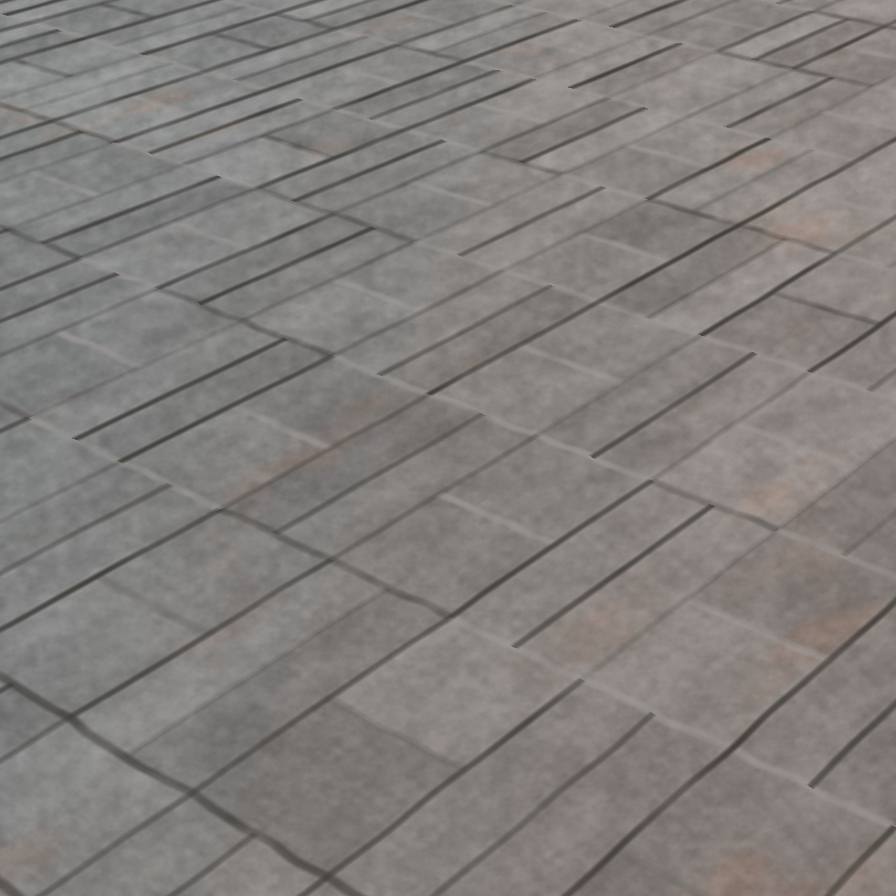
A Shadertoy shader for this texture:

```glsl
// Worn grey basket-weave paving seen in oblique perspective.

// Vanishing points of the two joint directions, measured down from the top left
const vec2 VANISH_RIGHT = vec2(2.474, -0.651);
const vec2 VANISH_LEFT = vec2(-2.324, -0.651);
const vec2 CELL_ORIGIN = vec2(1.65, 1.65);
const vec2 CELL_SIZE = vec2(0.46, 0.178);

const float JOINT_HALF_WIDTH = 0.014;   // fraction of a cell
const float JOINT_BLUR = 0.0026;        // fraction of the canvas
const float JOINT_WOBBLE = 0.018;
const float BRICK_VARIATION = 0.075;
const float BLOTCH_AMOUNT = 0.10;
const float GRAIN_AMOUNT = 0.11;

const vec3 COOL_STONE = vec3(0.508, 0.518, 0.518);
const vec3 WARM_STONE = vec3(0.545, 0.517, 0.503);
const vec3 JOINT_DARK = vec3(0.25, 0.24, 0.225);
const vec3 JOINT_PALE = vec3(0.61, 0.595, 0.585);
const vec3 RUST_TINT = vec3(0.035, -0.005, -0.025);

float hash(vec2 p) {
    return fract(sin(dot(p, vec2(127.1, 311.7))) * 43758.55);
}

float noise(vec2 p) {
    vec2 i = floor(p), f = fract(p);
    f = f * f * (3.0 - 2.0 * f);
    return mix(mix(hash(i), hash(i + vec2(1, 0)), f.x),
               mix(hash(i + vec2(0, 1)), hash(i + vec2(1, 1)), f.x), f.y);
}

float fbm(vec2 p) {
    float sum = 0.0, weight = 0.5;
    for (int k = 0; k < 4; k++) {
        sum += weight * noise(p);
        p = mat2(1.6, 1.2, -1.2, 1.6) * p + 7.3;
        weight *= 0.5;
    }
    return sum / 0.9375;
}

// Canvas point to paving cells; x runs up to the right, y up to the left
vec2 toGround(vec2 p) {
    vec2 ratio = vec2(p.x - VANISH_LEFT.x, VANISH_RIGHT.x - p.x)
               / (p.y - VANISH_RIGHT.y);
    return (ratio - CELL_ORIGIN) / CELL_SIZE;
}

// Distance to the nearest of "count" evenly spaced lines per cell
float lineDistance(float x, float count) {
    return abs(fract(x * count + 0.5) - 0.5) / count;
}

// Joint coverage; rate is cells per canvas unit
float jointMask(float d, float rate, float widen) {
    float halfWidth = widen * JOINT_HALF_WIDTH / rate;
    float soft = JOINT_BLUR + 0.7 / iResolution.y;
    return 1.0 - smoothstep(halfWidth * 0.3, halfWidth + soft, d / rate);
}

void mainImage(out vec4 fragColor, in vec2 fragCoord) {
    vec2 uv = fragCoord / iResolution.xy;
    vec2 canvas = vec2(uv.x, 1.0 - uv.y);
    vec2 ground = toGround(canvas);
    vec2 rateX = vec2(dFdx(ground.x), dFdy(ground.x)) * iResolution.y;
    vec2 rateY = vec2(dFdx(ground.y), dFdy(ground.y)) * iResolution.y;
    ground += JOINT_WOBBLE * (vec2(noise(ground * 5.0), noise(ground * 5.0 + 31.0)) - 0.5);

    // Alternate cells hold two bricks lengthwise or two crosswise
    vec2 cell = floor(ground);
    bool lengthwise = mod(cell.x + cell.y, 2.0) > 0.5;
    vec2 count = lengthwise ? vec2(1, 2) : vec2(2, 1);
    vec2 brick = floor(ground * count) / count;
    vec2 joint = floor(ground * count + 0.5) / count;

    // Stone: broad tint, brick shade, blotches and fine grain
    float warmth = smoothstep(0.0, 0.9, uv.x * 0.8 + 0.3 * (1.0 - uv.y));
    vec3 color = mix(COOL_STONE, WARM_STONE, warmth);
    color += 0.05 * (uv.y - 0.5) - 0.03 * exp(-9.0 * dot(uv - 0.5, uv - 0.5));
    color += BRICK_VARIATION * (hash(brick + 3.7) - 0.5);
    color += BLOTCH_AMOUNT * (fbm(ground * 4.0) - 0.5);
    color += GRAIN_AMOUNT * (fbm(canvas * vec2(85, 105)) - 0.5);
    color += RUST_TINT * smoothstep(0.62, 0.85, fbm(ground * 1.7 + 19.0));

    // Cross joints: dark close by, mostly pale and worn further up
    float crossSeed = hash(vec2(joint.x, cell.y) + 11.3);
    float crossWear = 0.45 + 0.55 * noise(ground * 6.0 + 5.0);
    float crossMask = jointMask(lineDistance(ground.x, count.x), length(rateX), 1.0);
    float nearby = 1.0 - smoothstep(0.1, 0.8, joint.x);
    float darkCross = max(nearby * 0.85, 0.5 * step(0.72, crossSeed));
    color = mix(color, JOINT_PALE, crossMask * crossWear * (1.0 - nearby) * 0.75 * step(crossSeed, 0.72));
    color = mix(color, JOINT_DARK, crossMask * crossWear * darkCross);

    // Long joints: dark gaps of uneven depth with a thin lit lip
    float longSeed = hash(vec2(cell.x, joint.y) + 23.9);
    float depth = mix(0.25, 1.0, smoothstep(0.1, 0.75, longSeed));
    depth *= 0.55 + 0.45 * noise(ground * vec2(4, 9) + 47.0);
    float longDistance = lineDistance(ground.y, count.y);
    float lip = jointMask(longDistance, length(rateY), 3.5);
    float longMask = jointMask(longDistance, length(rateY), 1.2);
    color += 0.025 * lip * depth;
    color = mix(color, JOINT_DARK, longMask * depth);

    fragColor = vec4(clamp(color, 0.0, 1.0), 1.0);
}
```
